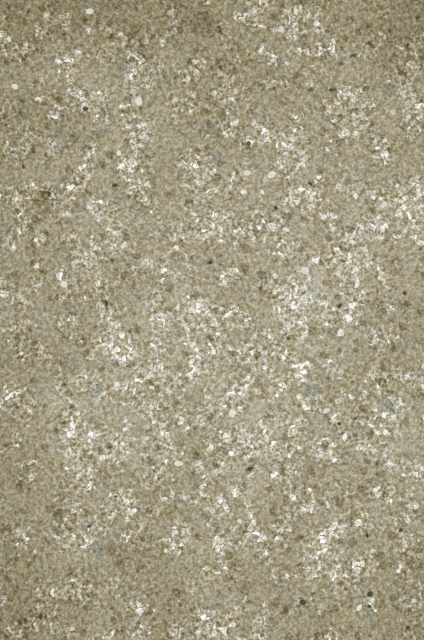
A WebGL 2 fragment shader for this texture:

```glsl
#version 300 es
precision highp float;

uniform vec2 u_resolution;
out vec4 fragColor;

#define DARK vec3(0.48, 0.44, 0.33)
#define MID vec3(0.64, 0.61, 0.51)
#define LIGHT vec3(0.85, 0.84, 0.79)
#define COOL_STONE vec3(0.53, 0.54, 0.47)
#define WHITE_CHIP vec3(0.90, 0.90, 0.86)
#define BASE_TONE 0.648
#define PATCH_SCALE 21.0
#define CRUMB_SCALE 112.0
#define CRUMB_CONTRAST 0.31
#define GRAIN_SCALE 135.0
#define GRAIN_CONTRAST 0.22
#define RIM_DEPTH 0.07

const mat2 TURN = mat2(0.8, 0.6, -0.6, 0.8);

vec3 hash3(vec2 p) {
    vec3 q = fract(p.xyx * vec3(0.1031, 0.1030, 0.0973));
    q += dot(q, q.yxz + 33.33);
    return fract((q.xxy + q.yzz) * q.zyx);
}

vec2 gradientAt(vec2 cell) {
    float angle = 6.2832 * hash3(cell).x;
    return vec2(cos(angle), sin(angle));
}

float gradientNoise(vec2 p) {
    vec2 i = floor(p), f = p - i;
    vec2 w = f * f * f * (f * (f * 6.0 - 15.0) + 10.0);
    vec2 e = vec2(1.0, 0.0);
    float low = mix(dot(gradientAt(i), f), dot(gradientAt(i + e), f - e), w.x);
    float high = mix(dot(gradientAt(i + e.yx), f - e.yx), dot(gradientAt(i + 1.0), f - 1.0), w.x);
    return mix(low, high, w.y);
}

float fbm(vec2 p) {
    float sum = 0.0, amplitude = 0.6;
    for (int i = 0; i < 4; i++) {
        sum += amplitude * gradientNoise(p);
        p = TURN * p * 2.03 + 17.3;
        amplitude *= 0.55;
    }
    return sum;
}

// Cellular crumbs: x = random value of the crumb, y = distance to its crevice
vec2 crumbs(vec2 p) {
    vec2 home = floor(p);
    float nearest = 9.0, second = 9.0, value = 0.0;
    for (int k = 0; k < 9; k++) {
        vec2 cell = home + vec2(k % 3 - 1, k / 3 - 1);
        vec3 rnd = hash3(cell + 71.0);
        float d = length(cell + rnd.xy - p);
        if (d < nearest) {
            second = nearest;
            nearest = d;
            value = rnd.z;
        } else second = min(second, d);
    }
    return vec2(value, second - nearest);
}

// Scattered irregular stones: coverage, with radius and chance per grid cell
float stones(vec2 p, float scale, float radius, float chance, float seed) {
    float cover = 0.0, soft = 0.9 / u_resolution.y;
    float wobble = 0.35 * gradientNoise(p * 0.7 / radius + seed);
    vec2 home = floor(p * scale);
    for (int k = 0; k < 9; k++) {
        vec2 cell = home + vec2(k % 3 - 1, k / 3 - 1);
        vec3 place = hash3(cell + seed), shape = hash3(cell + seed + 203.0);
        vec2 d = p - (cell + 0.15 + 0.7 * place.xy) / scale;
        float a = 6.2832 * shape.x;
        d = mat2(cos(a), sin(a), -sin(a), cos(a)) * d;
        d.y *= 1.0 + 0.8 * shape.y;
        float size = radius * mix(0.55, 1.25, shape.z);
        float edge = length(d) - size * (1.0 + wobble);
        cover = max(cover, step(place.z, chance) * (1.0 - smoothstep(-soft, soft, edge)));
    }
    return cover;
}

vec3 toneColour(float tone) {
    vec3 shade = mix(DARK, MID, (tone - DARK.r) / (MID.r - DARK.r));
    vec3 shine = mix(MID, LIGHT, (tone - MID.r) / (LIGHT.r - MID.r));
    return tone < MID.r ? shade : shine;
}

void main() {
    vec2 p = gl_FragCoord.xy / u_resolution.y;
    vec2 c = gl_FragCoord.xy / u_resolution - vec2(0.6, 0.46);
    float light = 0.033 - dot(c * c, vec2(0.13, 0.27));
    float mottle = fbm(TURN * p * 7.0 + 5.0);

    // Worn patches that expose crumbs, with shaded rims against smooth cement
    float wear = fbm(p * PATCH_SCALE + 31.0) + 0.25 * mottle + 1.3 * light;
    float rough = smoothstep(-0.08, 0.12, wear);
    float rim = exp(-pow((wear + 0.05) / 0.05, 2.0));

    // Fine grain and crumbs
    vec2 g = TURN * p * GRAIN_SCALE;
    float grain = gradientNoise(g) + gradientNoise(TURN * g * 1.83 + 9.0);
    vec2 warp = vec2(gradientNoise(p * 90.0), gradientNoise(p * 90.0 + 47.0));
    vec2 crumb = crumbs(p * CRUMB_SCALE + 0.9 * warp);
    float body = smoothstep(0.0, 0.35, crumb.y);
    float relief = CRUMB_CONTRAST * (crumb.x * crumb.x - 0.3) * body - 0.05 * (1.0 - body);

    float tone = BASE_TONE + light + 0.11 * mottle;
    tone += rough * (0.045 + relief);
    tone += GRAIN_CONTRAST * grain * mix(0.65, 1.0, rough);
    tone -= RIM_DEPTH * rim * (0.7 + 1.2 * gradientNoise(p * 60.0));

    // Small dark grains and damp stains
    tone -= 0.10 * stones(p, 48.0, 0.0065, 0.3, 11.0);
    tone -= 0.07 * stones(p, 7.0, 0.025, 0.08, 83.0);

    vec3 colour = toneColour(tone);
    colour += vec3(0.02, 0.004, -0.025) * gradientNoise(p * 38.0 + 3.0);

    // Cool pebbles, white chips and black pits
    vec3 pebble = COOL_STONE + 0.12 * grain + light;
    colour = mix(colour, pebble, 0.65 * stones(p, 17.0, 0.011, 0.12, 137.0));
    colour = mix(colour, WHITE_CHIP + 0.06 * grain, 0.85 * stones(p, 24.0, 0.0055, 0.1, 59.0));
    colour = mix(colour, DARK * 0.5, 0.8 * stones(p, 20.0, 0.004, 0.09, 173.0));

    fragColor = vec4(clamp(colour, 0.0, 1.0), 1.0);
}
```
